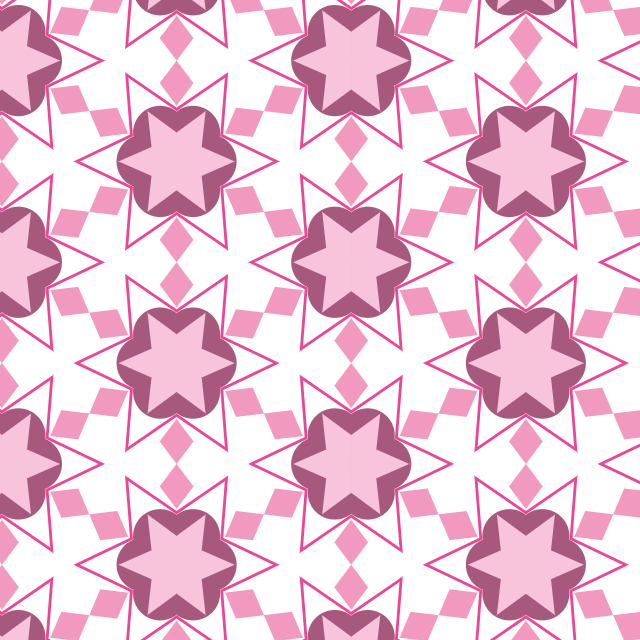
Reproduce this pattern procedurally as a WebGL 2 fragment shader.

```glsl
#version 300 es
precision highp float;

uniform vec2 u_resolution;
out vec4 fragColor;

// Layout, in canvas heights
const float PITCH = 0.3151;                  // distance between neighbouring motifs
const vec2 ORIGIN = vec2(0.5488, 0.5902);    // centre of one motif
const float OUTLINE_TIP = 0.1559;
const float OUTLINE_NOTCH = 0.0814;
const float OUTLINE_WIDTH = 0.0044;
const float LOBE_OFFSET = 0.0516;
const float LOBE_RADIUS = 0.0422;
const float STAR_TIP = 0.0907;
const float STAR_NOTCH = 0.0452;
const float DIAMOND_OFFSET = 0.1224;
const vec2 DIAMOND_HALF = vec2(0.0352, 0.0264);
const float SEAM_WIDTH = 0.0013;
const float SEAM_STRENGTH = 0.03;

const vec3 WHITE = vec3(1.0);
const vec3 PALE_PINK = vec3(0.97, 0.77, 0.86);
const vec3 MID_PINK = vec3(0.95, 0.60, 0.75);
const vec3 PLUM = vec3(0.65, 0.35, 0.49);
const vec3 HOT_PINK = vec3(0.93, 0.27, 0.59);

const float SQRT3 = 1.7320508;
const vec2 AXIS_30 = vec2(0.5 * SQRT3, 0.5);

// Offset from the nearest point of a rectangular lattice
vec2 wrapCell(vec2 p, vec2 cell) {
    return p - cell * floor(p / cell + 0.5);
}

// Fold the plane into the 0..30 degree wedge of six-fold mirror symmetry
vec2 foldHex(vec2 p) {
    vec2 normal = vec2(-AXIS_30.y, AXIS_30.x);
    p = abs(p);
    p -= 2.0 * max(dot(p, normal), 0.0) * normal;
    return vec2(p.x, abs(p.y));
}

// Signed distance to a six-pointed star with mitred corners, in the wedge
float starDistance(vec2 p, float tip, float notch) {
    vec2 edge = normalize(notch * AXIS_30 - vec2(tip, 0.0));
    return dot(p - vec2(tip, 0.0), vec2(edge.y, -edge.x));
}

float diamondDistance(vec2 p, vec2 halfSize) {
    vec2 q = abs(p) / halfSize;
    return (q.x + q.y - 1.0) * halfSize.x * halfSize.y / length(halfSize);
}

float coverage(float d, float pixel) {
    return clamp(0.5 - d / pixel, 0.0, 1.0);
}

void main() {
    float pixel = 1.0 / u_resolution.y;
    vec2 uv = gl_FragCoord.xy * pixel - ORIGIN;

    // Hexagonal lattice made of two interleaved rectangular ones
    vec2 cell = PITCH * vec2(SQRT3, 1.0);
    vec2 cornerPos = wrapCell(uv, cell);
    vec2 middlePos = wrapCell(uv - 0.5 * cell, cell);
    bool isCorner = dot(cornerPos, cornerPos) < dot(middlePos, middlePos);
    vec2 p = foldHex(isCorner ? cornerPos : middlePos);

    // Diamonds point towards the neighbouring motifs
    vec2 spoke = vec2(dot(p, AXIS_30), p.x * AXIS_30.y - p.y * AXIS_30.x);
    float diamond = diamondDistance(spoke - vec2(DIAMOND_OFFSET, 0.0), DIAMOND_HALF);
    float flower = length(p - vec2(LOBE_OFFSET, 0.0)) - LOBE_RADIUS;
    float outline = abs(starDistance(p, OUTLINE_TIP, OUTLINE_NOTCH)) - 0.5 * OUTLINE_WIDTH;
    float star = starDistance(p, STAR_TIP, STAR_NOTCH);

    // Faint tile seams cross the corner stars
    float seamDistance = min(abs(cornerPos.x), abs(cornerPos.y)) - 0.5 * SEAM_WIDTH;
    float seam = isCorner ? coverage(seamDistance, pixel) * SEAM_STRENGTH : 0.0;

    // Layers from back to front
    vec3 color = mix(WHITE, MID_PINK, coverage(diamond, pixel));
    color = mix(color, PLUM, coverage(flower, pixel));
    color = mix(color, HOT_PINK, coverage(outline, pixel));
    color = mix(color, mix(PALE_PINK, PLUM, seam), coverage(star, pixel));
    fragColor = vec4(color, 1.0);
}
```
